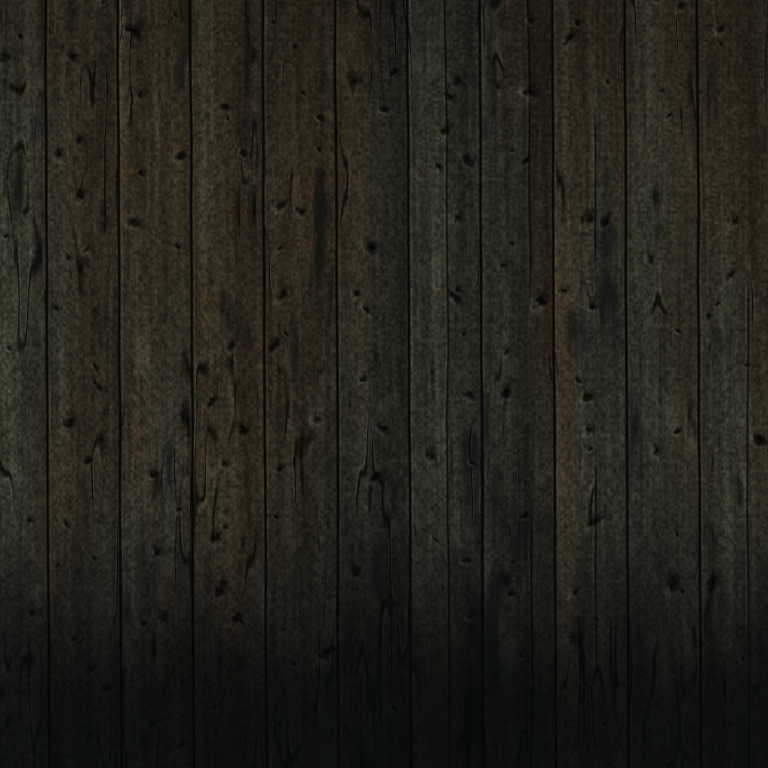
A Shadertoy shader for this texture:

```glsl
// Dark weathered wall of upright planks, about ten and a half across the canvas.
// Stretched value noise gives grain and cracks, a looped scatter adds knots,
// and the wood fades to a damp blue-black along the bottom.

float hash(vec2 p) {
    return fract(sin(dot(p, vec2(127.1, 311.7))) * 43758.5453);
}

float noise(vec2 p) {
    vec2 i = floor(p), f = fract(p);
    f = f * f * (3.0 - 2.0 * f);
    return mix(mix(hash(i), hash(i + vec2(1, 0)), f.x),
               mix(hash(i + vec2(0, 1)), hash(i + vec2(1, 1)), f.x), f.y);
}

float fbm(vec2 p) {
    float sum = 0.0, amp = 0.5;
    for (int i = 0; i < 4; i++) {
        sum += amp * noise(p);
        p = p * 2.03 + 17.3;
        amp *= 0.5;
    }
    return sum / 0.9375;
}

// Soft-edged line of given half width
float line(float d, float halfWidth, float soft) {
    return 1.0 - smoothstep(halfWidth - soft, halfWidth + soft, abs(d));
}

// Returns knot darkness, bright rim and sideways bend of the grain
vec3 knots(vec2 p, float plank) {
    vec3 result = vec3(0);
    float row = floor(p.y * 14.0);
    for (int j = -1; j <= 1; j++) {
        for (int k = 0; k < 2; k++) {
            vec2 id = vec2(plank * 3.1 + float(k) * 57.0, row + float(j));
            if (hash(id) > 0.46) continue;
            vec2 center = vec2(0.012 + 0.07 * hash(id + 3.7),
                               (id.y + hash(id + 8.2)) / 14.0);
            float radius = mix(0.003, 0.0085, pow(hash(id + 5.1), 2.0));
            vec2 d = (p - center) / radius;
            d.y += (hash(id + 2.9) - 0.5) * 1.4 * d.x;
            d *= vec2(0.85, 0.7 + 0.5 * hash(id + 6.3));
            d += 0.9 * (vec2(noise(p * 190.0), noise(p * 190.0 + 40.0)) - 0.5);
            float r = length(d);
            float side = smoothstep(-0.5, 1.3, dot(d, vec2(-0.7, -0.6)) / (r + 0.2));
            result.x += exp(-r * r * 1.3);
            result.y += exp(-5.0 * (r - 1.3) * (r - 1.3)) * side * (0.4 + 0.6 * hash(id + 9.4));
            result.z += d.x * exp(-0.22 * r * r);
        }
    }
    return result;
}

void mainImage(out vec4 fragColor, in vec2 fragCoord) {
    vec2 uv = fragCoord / iResolution.xy;
    float px = 1.0 / iResolution.y;

    // Slightly leaning planks; p.x is the distance from the plank's left seam
    float wobble = 0.0016 * (noise(vec2(uv.x * 9.0, uv.y * 11.0)) - 0.5);
    float u = (uv.x - 0.059 - 0.005 * (1.0 - uv.y) + wobble) / 0.0943;
    float plank = floor(u);
    vec2 p = vec2(fract(u) * 0.0943, uv.y);
    float seed = hash(vec2(plank, 4.0));
    vec3 knot = knots(p, plank);

    // Grain bending around the knots
    vec2 g = vec2(p.x + 0.0022 * knot.z + 0.004 * (noise(vec2(plank * 7.0, uv.y * 6.0)) - 0.5),
                  uv.y + seed * 31.0);
    float broad = fbm(vec2(g.x * 55.0 + plank * 13.0, g.y * 2.5));
    float fine = fbm(vec2(g.x * 260.0 + plank * 29.0, g.y * 9.0));
    float speckle = noise(uv * vec2(420, 300)) + noise(uv * vec2(250, 210) + 9.0) - 1.0;

    // Base tone: olive to warm brown, some planks cool grey
    float warm = smoothstep(0.4, 0.75, fbm(vec2(u * 1.7, uv.y * 2.2) + 5.0) + 0.2 * (uv.y - 0.5));
    vec3 color = mix(vec3(0.178, 0.178, 0.142), vec3(0.19, 0.158, 0.115), warm);
    color = mix(color, vec3(0.162, 0.170, 0.165), 0.6 * smoothstep(0.55, 0.95, hash(vec2(plank, 9.0))));
    color *= 0.86 + 0.28 * seed;
    color *= 1.0 - 0.2 * smoothstep(0.035, 0.06, p.x) * hash(vec2(plank, 2.0));
    color *= 0.5 + 0.6 * broad + 0.42 * fine;
    color *= 1.0 + 0.42 * speckle;

    // Pale weathering and dark stains
    float pale = smoothstep(0.6, 0.82, fbm(vec2(u * 3.0, uv.y * 13.0) + 21.0));
    color += vec3(0.075, 0.078, 0.07) * pale * fine;
    float stain = smoothstep(0.64, 0.84, fbm(vec2(u * 2.6, uv.y * 7.0) + 63.0));
    color = mix(color, vec3(0.06, 0.065, 0.075), 0.75 * stain);

    // Short cracks along the grain, each with a lit edge
    float crack = noise(vec2(g.x * 95.0 + plank * 5.0, g.y * 12.0)) - 0.5;
    float open = smoothstep(0.54, 0.72, fbm(vec2(u * 3.2, uv.y * 8.0) + 37.0));
    color *= 1.0 - 0.7 * open * line(crack, 0.05, 0.05);
    color += 0.055 * open * line(crack - 0.13, 0.03, 0.05);

    // One long split in some planks
    float splitX = p.x - 0.022 - 0.045 * hash(vec2(plank, 6.0))
                 - 0.004 * (noise(vec2(plank, uv.y * 9.0)) - 0.5);
    float split = step(0.5, hash(vec2(plank, 7.0)))
                * smoothstep(0.42, 0.58, noise(vec2(plank * 3.0, uv.y * 4.0)));
    color *= 1.0 - 0.65 * split * line(splitX, 0.0012, px);
    color += 0.03 * split * line(splitX + 0.003, 0.001, px);

    // Knots: dark heart and broken pale rim
    color *= 1.0 - 0.8 * min(knot.x, 1.0);
    color += vec3(0.17, 0.175, 0.165) * min(knot.y, 1.0) * (0.35 + 0.65 * fine);

    // Damp fade toward the ground and mild shade at the top
    float damp = 1.0 - smoothstep(0.05, 0.4, uv.y + 0.12 * (fbm(vec2(u * 1.6, uv.y * 5.0)) - 0.5));
    color = mix(color, color * 0.22 + vec3(0.012, 0.024, 0.025), damp);
    color *= 1.0 - 0.14 * smoothstep(0.75, 1.0, uv.y);

    // Seams between planks with a faint lit left edge
    float seam = min(p.x, 0.0943 - p.x);
    color += 0.03 * (1.0 - damp) * line(p.x - 0.0035, 0.0012, px);
    color = mix(color, vec3(0.018, 0.02, 0.018), 0.92 * line(seam, 0.0016, px));

    fragColor = vec4(clamp(color, 0.0, 1.0), 1.0);
}
```
